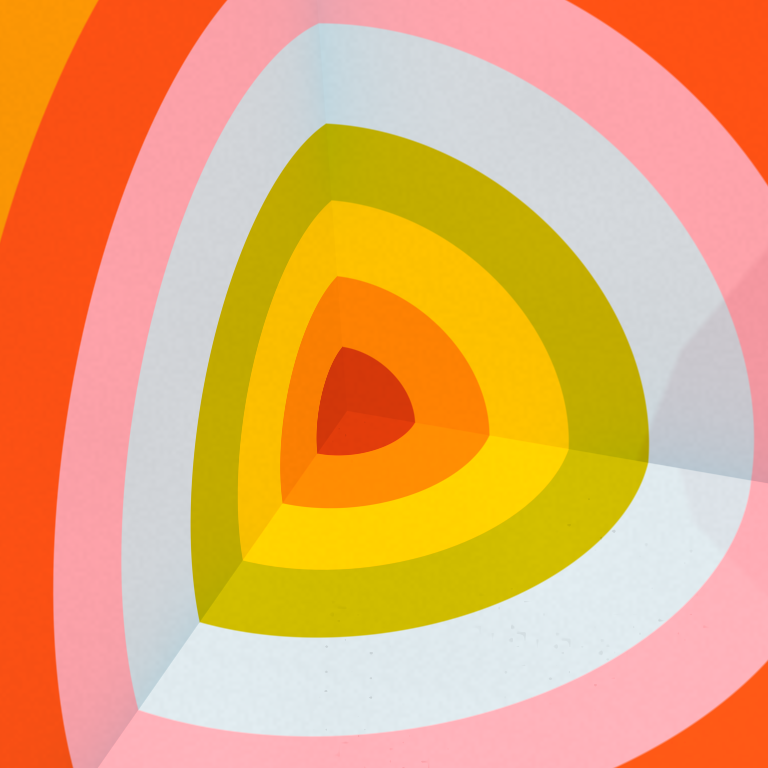
Reproduce this background procedurally as a WebGL 1 fragment shader.

```glsl
precision highp float;
// Concentric painted rings wrapping the inside corner of three walls, seen in perspective.
uniform vec2 u_resolution;

float cross2(vec2 a, vec2 b) { return a.x * b.y - a.y * b.x; }

float hash(vec2 p) { return fract(sin(dot(p, vec2(41.3, 289.1))) * 4375.85); }

float noise(vec2 p) {
  vec2 i = floor(p), f = fract(p);
  f = f * f * (3.0 - 2.0 * f);
  return mix(mix(hash(i), hash(i + vec2(1.0, 0.0)), f.x),
             mix(hash(i + vec2(0.0, 1.0)), hash(i + 1.0), f.x), f.y);
}

// Paint colours from the corner outwards, blended across each ring edge
vec3 ringPaint(float r, float blur) {
  vec3 c = vec3(0.84, 0.22, 0.04);
  c = mix(c, vec3(1.0, 0.51, 0.01), smoothstep(-blur, blur, r - 1.0));
  c = mix(c, vec3(1.0, 0.76, 0.0), smoothstep(-blur, blur, r - 2.03));
  c = mix(c, vec3(0.77, 0.68, 0.0), smoothstep(-blur, blur, r - 3.06));
  c = mix(c, vec3(0.83, 0.845, 0.86), smoothstep(-blur, blur, r - 4.03));
  c = mix(c, vec3(1.0, 0.64, 0.67), smoothstep(-blur, blur, r - 5.2));
  c = mix(c, vec3(1.0, 0.32, 0.08), smoothstep(-blur, blur, r - 6.13));
  return mix(c, vec3(1.0, 0.6, 0.02), smoothstep(-blur, blur, r - 7.3));
}

// One wall spanned by two creases: rgb is its colour, alpha its coverage
vec4 wall(vec2 q, vec2 creaseA, vec2 creaseB, vec2 perspective,
          float bulge, vec3 light, float reflection) {
  float pixel = 1.0 / min(u_resolution.x, u_resolution.y);
  vec2 st = vec2(cross2(q, creaseB), cross2(creaseA, q)) / cross2(creaseA, creaseB);
  float coverage = smoothstep(-12.0 * pixel, 12.0 * pixel, min(st.x, st.y));
  st = max(st, 0.0);
  float r = sqrt(dot(st, st) - bulge * st.x * st.y) / (1.0 + dot(st, perspective));
  vec3 c = ringPaint(r, 10.0 * pixel) * light;

  // Cool light bouncing between the walls near the creases
  float bounce = reflection * (exp(-1.3 * st.x) + exp(-1.3 * st.y));
  c *= mix(vec3(1.0), vec3(0.87, 0.99, 1.02), bounce * smoothstep(2.0, 4.5, r));
  return vec4(c, coverage);
}

// Signed distance to the line through a and b, positive on its left
float sideOf(vec2 p, vec2 a, vec2 b) { return cross2(normalize(b - a), p - a); }

void main() {
  vec2 p = gl_FragCoord.xy / u_resolution;
  vec2 q = p - vec2(0.452, 0.465);

  // Creases leaving the corner, each as long as the first ring is wide
  vec2 up = vec2(-0.0059, 0.0807);
  vec2 right = vec2(0.0859, -0.0148);
  vec2 down = vec2(-0.0365, -0.0523);

  vec4 back = wall(q, right, up, vec2(0.029, 0.0324), 0.0, vec3(1.0), 0.75);
  vec4 side = wall(q, up, down, vec2(0.0324, 0.058), 0.1, vec3(0.985, 0.98, 0.98), 0.7);
  vec4 ground = wall(q, down, right, vec2(0.058, 0.029), 0.0, vec3(1.06, 1.09, 1.09), 0.0);
  vec3 color = (back.rgb * back.a + side.rgb * side.a + ground.rgb * ground.a)
             / max(back.a + side.a + ground.a, 0.001);

  // Faint cast shadow at the right, bent where it meets the ground
  float upper = min(sideOf(p, vec2(0.885, 0.545), vec2(0.857, 0.475)),
                    sideOf(p, vec2(1.0, 0.68), vec2(0.885, 0.545)));
  float lower = min(sideOf(p, vec2(0.87, 0.44), vec2(0.90, 0.32)),
                    sideOf(p, vec2(0.90, 0.32), vec2(1.0, 0.22)));
  float shadow = mix(smoothstep(-0.004, 0.008, lower) * 0.5,
                     smoothstep(-0.004, 0.008, upper), back.a);
  color *= 1.0 - shadow * vec3(0.035, 0.07, 0.06);

  // Uneven plaster and fine grain
  color *= 1.0 + 0.02 * (noise(p * 7.0) - 0.5) + 0.02 * (noise(p * 190.0) - 0.5);
  float scuff = smoothstep(0.9, 0.98, noise(p * 120.0)) * smoothstep(0.6, 0.8, noise(p * 9.0 + 4.0));
  color *= 1.0 - 0.1 * scuff * ground.a;

  gl_FragColor = vec4(clamp(color, 0.0, 1.0), 1.0);
}
```
